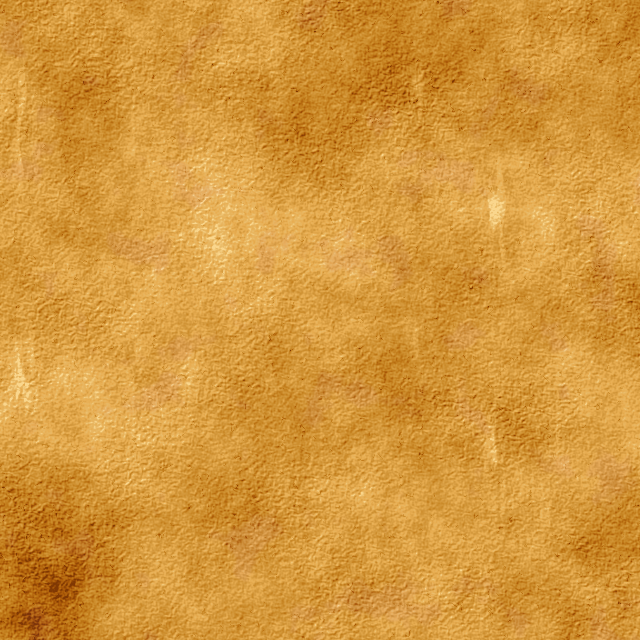
A Shadertoy shader for this texture:

```glsl
// Aged ochre parchment: broad stains and mottling under a fine leathery relief,
// with pale vertical scuffs and short hairline cracks. Gradient noise layers
// add up to one tone value, which a ramp turns into golds and rusts.

const float TAU = 6.2831853;

uint hashBits(uvec2 cell) {
    uint h = cell.x * 1597334677u ^ cell.y * 3812015801u;
    h = (h ^ (h >> 16)) * 2246822519u;
    h = (h ^ (h >> 13)) * 3266489917u;
    return h ^ (h >> 16);
}

vec2 gradientAt(ivec2 cell) {
    float angle = TAU * float(hashBits(uvec2(cell + 4096)) >> 8) / 16777216.0;
    return vec2(cos(angle), sin(angle));
}

float gradientNoise(vec2 p) {
    ivec2 cell = ivec2(floor(p));
    vec2 f = fract(p);
    vec2 blend = f * f * f * (f * (f * 6.0 - 15.0) + 10.0);
    float a = dot(gradientAt(cell), f);
    float b = dot(gradientAt(cell + ivec2(1, 0)), f - vec2(1, 0));
    float c = dot(gradientAt(cell + ivec2(0, 1)), f - vec2(0, 1));
    float d = dot(gradientAt(cell + ivec2(1, 1)), f - vec2(1, 1));
    return mix(mix(a, b, blend.x), mix(c, d, blend.x), blend.y);
}

float fbm(vec2 p, int octaves, float gain) {
    float sum = 0.0, amplitude = 1.0;
    for (int i = 0; i < octaves; i++) {
        sum += amplitude * gradientNoise(p);
        p = mat2(1.6, 1.2, -1.2, 1.6) * p + 17.3;
        amplitude *= gain;
    }
    return sum;
}

// Soft stains: xy is the centre, z the radius, w the strength
float stains(vec2 p) {
    const vec4 spots[7] = vec4[7](
        vec4(0.06, 0.07, 0.15, -1.5), vec4(0.54, 0.90, 0.16, -1.0),
        vec4(0.95, 0.98, 0.14, -1.0), vec4(0.92, 0.50, 0.13, -0.9),
        vec4(0.20, 0.40, 0.17, 0.6), vec4(0.20, 0.75, 0.19, 0.5),
        vec4(0.86, 0.72, 0.15, 0.7));
    vec2 q = p + 0.09 * vec2(fbm(p * 6.0, 4, 0.6), fbm(p * 6.0 + 40.0, 4, 0.6));
    float sum = 0.0;
    for (int i = 0; i < 7; i++) {
        vec2 d = (q - spots[i].xy) / spots[i].z;
        sum += spots[i].w * exp(-dot(d, d));
    }
    return sum;
}

// Worn vertical scuffs: xy is the centre, z the strength; each recurs lower down
float scuffs(vec2 p, float repeatDrop) {
    const vec3 columns[4] = vec3[4](
        vec3(0.035, 0.81, 1.0), vec3(0.21, 0.80, 0.4),
        vec3(0.655, 0.80, 0.7), vec3(0.775, 0.67, 1.1));
    float fibres = smoothstep(0.02, 0.3, gradientNoise(
        vec2(p.x * 85.0 + 0.8 * gradientNoise(p * 14.0), p.y * 11.0)));
    float sum = 0.0;
    for (int i = 0; i < 8; i++) {
        vec3 column = columns[i % 4];
        vec2 d = (p - column.xy + vec2(0.0, repeatDrop * float(i / 4))) / vec2(0.017, 0.09);
        sum += column.z * exp(-dot(d, d));
    }
    return sum * fibres;
}

float reliefHeight(vec2 p) {
    vec2 warped = p + 0.004 * vec2(gradientNoise(p * 70.0), gradientNoise(p * 70.0 + 31.0));
    return gradientNoise(warped * vec2(125.0, 150.0))
         + 0.65 * gradientNoise(warped * vec2(215.0, 240.0) + 9.0);
}

// Height difference along the light gives the embossed grain
float embossedGrain(vec2 p, vec2 lightStep) {
    return reliefHeight(p - lightStep) - reliefHeight(p + lightStep);
}

// Thin noise contours, cut into short pieces by a second noise
float cracks(vec2 p, float scale, float width) {
    float contour = abs(fbm(p * scale, 3, 0.6)) / scale;
    float pieces = smoothstep(0.16, 0.4, gradientNoise(p * scale * 1.7 + 70.0));
    return pieces * (1.0 - smoothstep(0.2 * width, width, contour));
}

vec3 ochreRamp(float tone) {
    const vec3 colors[8] = vec3[8](
        vec3(0.50, 0.22, 0.01), vec3(0.67, 0.35, 0.03), vec3(0.75, 0.47, 0.09),
        vec3(0.80, 0.55, 0.17), vec3(0.84, 0.61, 0.25), vec3(0.91, 0.68, 0.32),
        vec3(0.91, 0.72, 0.39), vec3(0.98, 0.84, 0.55));
    float position = clamp(tone / 0.77 + 3.9, 0.0, 6.999);
    int index = int(position);
    return mix(colors[index], colors[index + 1], fract(position));
}

void mainImage(out vec4 fragColor, in vec2 fragCoord) {
    vec2 p = fragCoord / iResolution.y;

    // Broad discoloration and finer mottling
    float tone = stains(p) + 1.6 * fbm(p * 4.0 + 5.0, 4, 0.55);
    tone += 0.8 * fbm(p * vec2(22.0, 18.0) + 50.0, 4, 0.75);

    // Relief, rougher in some areas than in others, and fine pigment speckle
    float roughness = 1.5 + 1.2 * gradientNoise(p * 7.0 + 23.0);
    tone += roughness * embossedGrain(p, vec2(-0.0009, 0.0012));
    tone += 0.9 * gradientNoise(p * 270.0 + 13.0);

    // Surface wear
    tone += 1.5 * scuffs(p, 0.39);
    tone -= 1.3 * cracks(p, 38.0, 0.0016);

    // Faint rosy cast in scattered patches
    float rosy = smoothstep(0.25, 0.55, fbm(p * 9.0 + 90.0, 4, 0.6));
    vec3 color = ochreRamp(tone) + rosy * vec3(-0.01, -0.015, 0.03);
    fragColor = vec4(color, 1.0);
}
```
